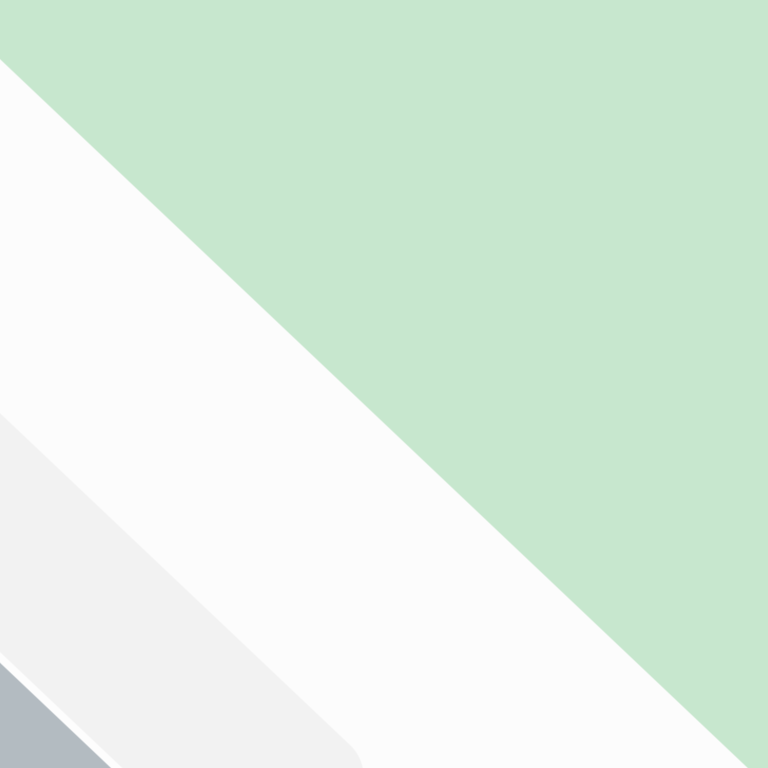
Reproduce this background procedurally as a Shadertoy shader.

```glsl
const vec3 GREEN = vec3(0.782, 0.905, 0.808);
const vec3 SHEET = vec3(0.988);
const vec3 PANEL = vec3(0.949);
const vec3 RIM   = vec3(0.992);
const vec3 SLATE = vec3(0.702, 0.733, 0.757);

const float SLOPE        = 0.948;  // fall of every diagonal edge
const float SHEET_HEIGHT = 0.923;  // where each edge meets the left side
const float PANEL_HEIGHT = 0.462;
const float RIM_HEIGHT   = 0.151;
const float SLATE_HEIGHT = 0.137;
const float PANEL_END    = 0.367;  // panel extent along the diagonal
const float PANEL_RADIUS = 0.057;
const float SOFTNESS     = 0.0013; // half width of edge blending

const vec2 NORMAL  = normalize(vec2(SLOPE, 1.0));
const vec2 TANGENT = vec2(NORMAL.y, -NORMAL.x);

// Signed distance to the diagonal edge, negative below it
float diagonalDistance(vec2 p, float height) {
    return dot(p - vec2(0.0, height), NORMAL);
}

// Signed distance to a quadrant with one rounded corner
float roundedCorner(vec2 p, float radius) {
    vec2 q = p + radius;
    return length(max(q, 0.0)) + min(max(q.x, q.y), 0.0) - radius;
}

// Coverage blended over at least one pixel
float coverage(float dist) {
    float blend = max(SOFTNESS, 0.7 / iResolution.y);
    return 1.0 - smoothstep(-blend, blend, dist);
}

void mainImage(out vec4 fragColor, in vec2 fragCoord) {
    vec2 p = fragCoord / iResolution.y;

    // Large sheet over the green ground
    vec3 color = mix(GREEN, SHEET, coverage(diagonalDistance(p, SHEET_HEIGHT)));

    // Pale panel with a rounded end
    vec2 panelPoint = vec2(dot(p, TANGENT) - PANEL_END,
                           diagonalDistance(p, PANEL_HEIGHT));
    color = mix(color, PANEL, coverage(roundedCorner(panelPoint, PANEL_RADIUS)));

    // Thin bright rim around the slate corner
    color = mix(color, RIM, coverage(diagonalDistance(p, RIM_HEIGHT)));
    color = mix(color, SLATE, coverage(diagonalDistance(p, SLATE_HEIGHT)));

    fragColor = vec4(color, 1.0);
}
```
